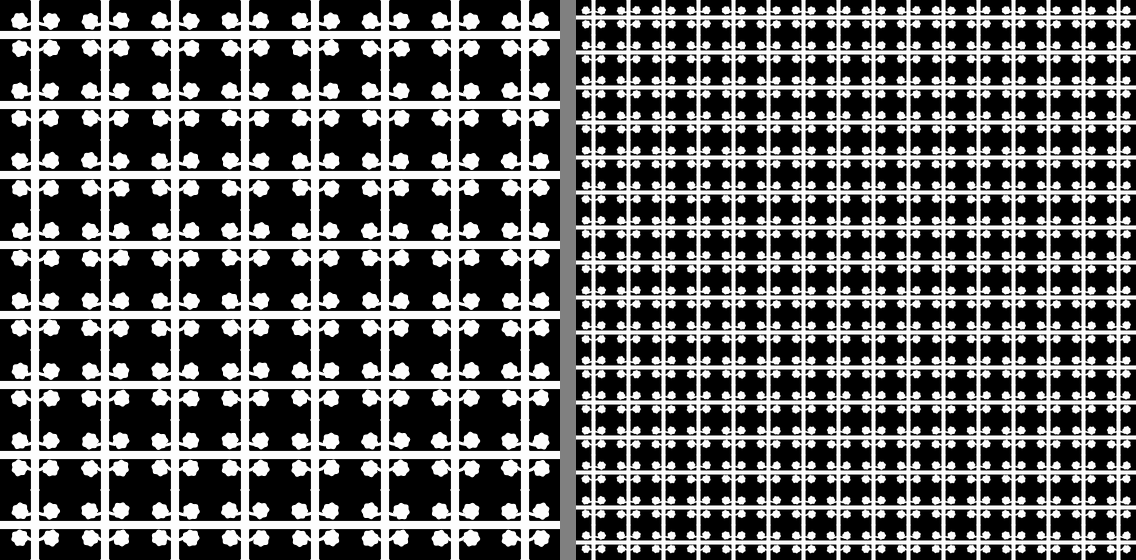
Left: one tile. Right: repeated 2 by 2.
Reproduce this pattern procedurally as a Shadertoy shader.

```glsl
// White lattice on black, with four lobed blossoms on short stems around every crossing.

const float REPEATS = 8.0;

float hash(vec2 p) {
    vec3 q = fract(p.xyx * vec3(0.1031, 0.1030, 0.0973));
    q += dot(q, q.yzx + 33.33);
    return fract((q.x + q.y) * q.z);
}

float segmentDistance(vec2 p, vec2 a, vec2 b) {
    vec2 ab = b - a;
    return length(p - a - ab * clamp(dot(p - a, ab) / dot(ab, ab), 0.0, 1.0));
}

// Bars are what remains outside a rounded black panel centred on the cell corner.
float latticeDistance(vec2 p) {
    vec2 q = 0.5 - abs(p) - 0.4417 + 0.02;
    float panel = length(max(q, 0.0)) + min(max(q.x, q.y), 0.0) - 0.02;
    float nub = length(vec2(abs(p.x) - 0.057, 0.5 - abs(p.y))) - 0.011;
    return min(-panel, nub);
}

// Seven soft lobes, turned and slightly bent differently for each seed.
float blossomDistance(vec2 p, vec2 seed) {
    float turn = 6.2832 * hash(seed);
    float bend = 6.2832 * hash(seed + 41.0);
    float angle = atan(p.y, p.x);
    float radius = 0.115 + 0.008 * cos(7.0 * angle + turn)
                 + 0.004 * cos(3.0 * angle + bend);
    return length(p) - radius;
}

// Bent stem from the blossom to the upright bar; p.x points away from the bar.
float stemDistance(vec2 p, float side) {
    vec2 root = vec2(-0.18, -0.03);
    vec2 knee = vec2(-0.135, side > 0.0 ? -0.045 : -0.015);
    vec2 tip = vec2(-0.085, side > 0.0 ? -0.055 : 0.025);
    return min(segmentDistance(p, root, knee), segmentDistance(p, knee, tip)) - 0.022;
}

void mainImage(out vec4 fragColor, in vec2 fragCoord) {
    vec2 grid = fragCoord / iResolution.xy * REPEATS;
    vec2 cell = floor(grid);
    vec2 p = fract(grid) - 0.5;
    float pixel = REPEATS / min(iResolution.x, iResolution.y);

    // One blossom in each quadrant of the cell
    vec2 side = vec2(p.x < 0.0 ? -1.0 : 1.0, p.y < 0.0 ? -1.0 : 1.0);
    vec2 seed = cell * 2.0 + side * 0.5 + 7.5;
    vec2 jitter = vec2(hash(seed + 13.0), hash(seed + 29.0)) - 0.5;
    vec2 local = p - side * vec2(0.222, 0.195) - 0.007 - 0.012 * jitter;

    float d = latticeDistance(p);
    d = min(d, blossomDistance(local, seed));
    d = min(d, stemDistance(vec2(local.x * side.x, local.y), side.y));

    float coverage = clamp(0.5 - d / pixel, 0.0, 1.0);
    fragColor = vec4(vec3(0.993 * coverage), 1.0);
}
```
